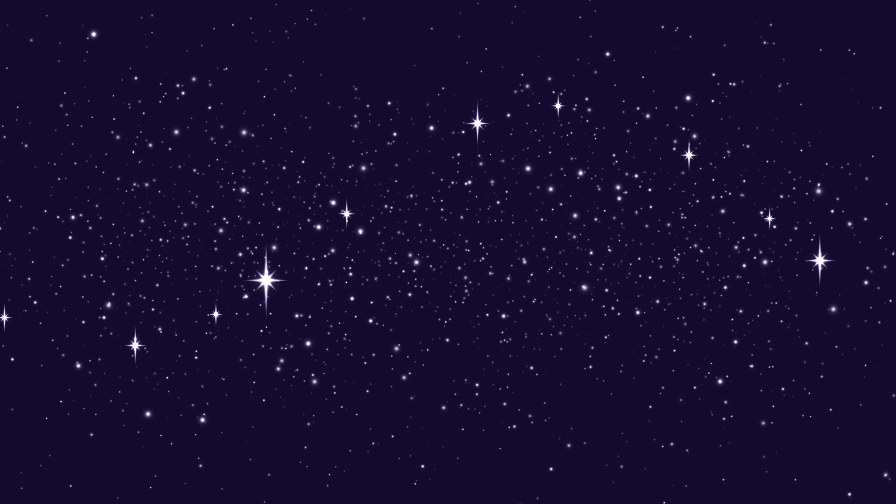
A WebGL 1 fragment shader for this texture:

```glsl
precision highp float;

uniform vec2 u_resolution;

const vec3 NIGHT = vec3(0.078, 0.038, 0.176);
const vec3 STARLIGHT = vec3(0.96, 0.96, 1.04);
const int LAYERS = 6;
const int SPARKLES = 10;

float hash(vec2 p) {
  return fract(sin(dot(p, vec2(127.1, 311.7))) * 43758.5453);
}

mat2 rotation(float angle) {
  float c = cos(angle);
  float s = sin(angle);
  return mat2(c, s, -s, c);
}

float glow(vec2 d, float radius) {
  return exp(-dot(d, d) / (radius * radius));
}

// Chance of a star: a wide band that thins out toward the borders
float bandDensity(vec2 p, float aspect) {
  float height = (p.y - 0.51) / 0.29;
  float side = abs(p.x / aspect - 0.48) * 2.0;
  return (0.04 + 0.96 * exp(-height * height)) * (1.0 - 0.75 * smoothstep(0.6, 1.05, side));
}

// One jittered grid of round stars, turned to hide its rows
float starLayer(vec2 p, float aspect, float seed, float scale, float radius, float keep, float rank, float pixel) {
  mat2 turn = rotation(seed * 1.3 + 0.4);
  vec2 grid = floor(turn * p * scale);
  vec2 cell = grid + seed * 37.0;
  vec2 jitter = 0.2 + 0.6 * vec2(hash(cell + 0.3), hash(cell + 7.1));
  vec2 center = ((grid + jitter) / scale) * turn;
  float present = step(hash(cell + 3.7), keep * bandDensity(center, aspect));
  float size = radius * mix(0.75, 1.1, hash(cell + 5.9));
  float soft = sqrt(size * size + 0.2 * pixel * pixel);
  float chance = hash(cell + 9.2);
  float bright = mix(mix(0.12, 0.7, rank), 1.25, chance * chance) * size * size / (soft * soft);
  vec2 d = p - center;
  return present * (bright * glow(d, soft) + 0.2 * rank * rank * glow(d, soft * 2.0));
}

// Tapered ray along x, reaching both ways from the center
float ray(vec2 d, float len, float width, float pixel) {
  float taper = max(1.0 - abs(d.x) / len, 0.0);
  float thick = width * taper * taper + 0.4 * pixel;
  return exp(-d.y * d.y / (thick * thick)) * smoothstep(0.0, 0.85, taper);
}

float sparkle(vec2 d, float size, float pixel) {
  float width = size * 0.045;
  vec2 diagonal = rotation(0.7854) * d;
  float rays = ray(d.yx, size, width, pixel);
  rays = max(rays, ray(d, size * 0.58, width, pixel));
  rays = max(rays, 0.9 * ray(diagonal, size * 0.4, width, pixel));
  rays = max(rays, 0.9 * ray(diagonal.yx, size * 0.4, width, pixel));
  return rays + glow(d, size * 0.1) + 0.15 * glow(d, size * 0.22);
}

void main() {
  float pixel = 1.0 / u_resolution.y;
  float aspect = u_resolution.x * pixel;
  vec2 p = gl_FragCoord.xy * pixel;
  float light = 0.0;

  // Star dust, from fine and crowded to large and rare
  for (int i = 0; i < LAYERS; i++) {
    float seed = float(i);
    float rank = seed / float(LAYERS - 1);
    float scale = mix(44.0, 12.0, rank);
    float radius = mix(0.0014, 0.0038, rank * rank);
    light += starLayer(p, aspect, seed, scale, radius, mix(0.52, 0.28, rank), rank, pixel);
  }

  // Sparkles, spread by the golden ratio and shrinking in turn
  for (int i = 0; i < SPARKLES; i++) {
    float n = float(i);
    vec2 center = vec2(aspect * fract(0.297 + 0.618 * n), 0.55 + 0.24 * sin(n * 2.4 + 3.6));
    light += sparkle(p - center, 0.085 * pow(n + 1.0, -0.5), pixel);
  }

  gl_FragColor = vec4(min(NIGHT + STARLIGHT * light, 1.0), 1.0);
}
```
